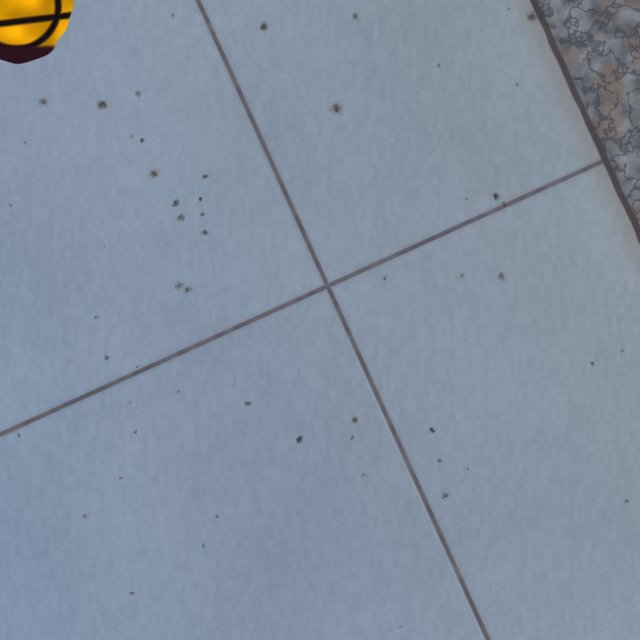
Write a WebGL 2 fragment shader that draws this texture.

```glsl
#version 300 es
precision highp float;
// Pale blue-grey floor tiles on a tilted grid with dark grout and dirt spots.
// Tiles come from a rotated, repeated distance; dirt from jittered hash cells;
// a speckled stone border and a small yellow cloth fill two upper corners.

#define TILT 0.426
#define CROSSING vec2(0.512, 0.553)
#define TILE_PITCH 0.75
#define GROUT_HALF_WIDTH 0.0034
#define STONE_START 0.473
#define CLUSTER_CENTER vec2(0.29, 0.69)
#define TILE_COLOR vec3(0.53, 0.58, 0.64)
#define GROUT_COLOR vec3(0.37, 0.36, 0.39)
#define DIRT_COLOR vec3(0.23, 0.22, 0.22)
#define STONE_COLOR vec3(0.43, 0.44, 0.47)
#define CLOTH_COLOR vec3(0.88, 0.62, 0.04)

uniform vec2 u_resolution;
out vec4 fragColor;

// Integer hash: three values in 0..1 per cell
vec3 hash3(vec2 cell, int seed) {
  uvec3 v = uvec3(ivec3(ivec2(cell), seed)) * 1664525u + 1013904223u;
  v.x += v.y * v.z; v.y += v.z * v.x; v.z += v.x * v.y;
  v ^= v >> 16u;
  v.x += v.y * v.z; v.y += v.z * v.x; v.z += v.x * v.y;
  return vec3(v >> 8u) / 16777216.0;
}

float noise(vec2 p) {
  vec2 i = floor(p), f = fract(p);
  f = f * f * (3.0 - 2.0 * f);
  float low = mix(hash3(i, 0).x, hash3(i + vec2(1, 0), 0).x, f.x);
  float high = mix(hash3(i + vec2(0, 1), 0).x, hash3(i + vec2(1, 1), 0).x, f.x);
  return mix(low, high, f.y);
}

float fbm(vec2 p) {
  float sum = 0.0, gain = 0.5;
  for (int i = 0; i < 4; i++) {
    sum += gain * noise(p);
    p = mat2(1.6, 1.2, -1.2, 1.6) * p + 7.3;
    gain *= 0.5;
  }
  return sum;
}

// Soft coverage of the region where the distance is negative
float cover(float d, float soft) {
  return 1.0 - smoothstep(-soft, soft, d);
}

// One layer of dirt: x is the dark core, y the faint stain around it
vec2 dirt(vec2 p, float cells, float density, float clustering, float size, int seed) {
  vec2 cell = floor(p * cells);
  vec3 place = hash3(cell, seed), look = hash3(cell, seed + 1);
  vec2 center = (cell + 0.2 + 0.6 * place.xy) / cells;
  vec2 away = center - CLUSTER_CENTER;
  float chance = density + clustering * exp(-80.0 * dot(away, away));
  float radius = size * mix(0.5, 1.0, look.x);
  float d = length(p - center) + 0.005 * (noise(p * 230.0) - 0.5);
  float core = cover(d - radius * 0.75, radius * 0.6) * mix(0.55, 1.0, look.y);
  float stain = cover(d - radius * 1.2, radius) * look.z;
  return vec2(core, stain) * step(place.z, chance);
}

vec3 tileSurface(vec2 p, vec2 q) {
  vec3 color = TILE_COLOR;
  color += vec3(-0.025, -0.008, 0.03) * (1.0 - p.x - 0.5 * p.y);
  color += 0.012 * (hash3(floor(q / TILE_PITCH), 9).x - 0.5);
  color += 0.05 * (fbm(p * 5.0) - 0.47);
  color += 0.025 * (noise(p * vec2(150.0, 60.0)) - 0.5);
  color += 0.02 * (noise(p * 210.0) - 0.5);
  // Brown grime close to the stone border
  float grime = smoothstep(0.04, 0.0, STONE_START - q.x);
  return mix(color, vec3(0.50, 0.46, 0.44), 0.45 * grime);
}

vec3 stoneSurface(vec2 p) {
  float grain = fbm(p * 45.0), patches = fbm(p * 24.0 + 11.0);
  vec3 color = STONE_COLOR + 0.35 * (grain - 0.47);
  color = mix(color, vec3(0.46, 0.40, 0.37), 0.6 * smoothstep(0.48, 0.62, patches));
  float vein = smoothstep(0.06, 0.0, abs(fbm(p * 38.0 + 5.0) - 0.45));
  return mix(color, vec3(0.22, 0.24, 0.28), 0.55 * vein);
}

void main() {
  vec2 p = gl_FragCoord.xy / u_resolution;
  float soft = max(1.0 / min(u_resolution.x, u_resolution.y), 0.0016);
  float c = cos(TILT), s = sin(TILT);
  vec2 offset = p - CROSSING;
  vec2 q = vec2(c * offset.x + s * offset.y, c * offset.y - s * offset.x);

  // Tiles, grout and the pale chamfer beside it
  vec3 color = tileSurface(p, q);
  vec2 joint = q - TILE_PITCH * round(q / TILE_PITCH);
  float line = min(abs(joint.x), abs(joint.y));
  float chamfer = cover(abs(joint.x + 0.006) - 0.0015, soft * 1.5);
  color += 0.05 * chamfer * smoothstep(0.0, -0.2, q.y);
  color = mix(color, GROUT_COLOR, 0.15 * cover(line - 0.007, 0.004));
  vec3 grout = GROUT_COLOR + 0.08 * (noise(p * 70.0) - 0.5);
  color = mix(color, grout, 0.95 * cover(line - GROUT_HALF_WIDTH, soft));

  // Scattered, clustered and tiny dirt
  vec2 spots = dirt(p, 8.0, 0.22, 0.0, 0.0072, 20);
  spots = max(spots, dirt(p, 24.0, 0.0, 0.42, 0.0065, 30));
  spots = max(spots, 0.6 * dirt(p, 17.0, 0.13, 0.0, 0.0035, 40));
  color = mix(color, vec3(0.40, 0.36, 0.31), 0.5 * spots.y);
  color = mix(color, DIRT_COLOR, 0.9 * spots.x);

  // Stone border with a dark gap
  float edge = q.x - STONE_START + 0.003 * (noise(p * 40.0) - 0.5);
  color = mix(color, stoneSurface(p), cover(-edge, soft));
  color = mix(color, vec3(0.27, 0.25, 0.26), 0.85 * cover(abs(edge - 0.004) - 0.005, soft * 1.5));

  // Yellow cloth with dark folds
  vec2 k = p - vec2(0.025, 0.99);
  float rim = length(k) - 0.086 + 0.01 * (noise(p * 35.0) - 0.5);
  float fold = min(abs(length(k) - 0.066), abs(k.y + 0.024 - 0.12 * k.x));
  vec3 cloth = CLOTH_COLOR * (0.75 + 0.5 * noise(p * 40.0));
  cloth = mix(cloth, vec3(0.09, 0.06, 0.08), cover(fold - 0.005, 0.003));
  cloth = mix(cloth, vec3(0.17, 0.08, 0.11), cover(k.y + 0.062, 0.004));
  color = mix(color, cloth, cover(rim, soft));

  fragColor = vec4(clamp(color, 0.0, 1.0), 1.0);
}
```
